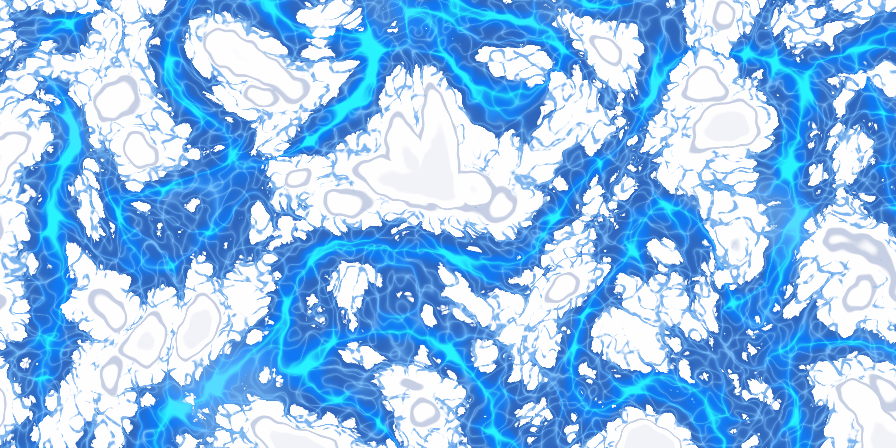
A WebGL 1 fragment shader for this texture:

```glsl
precision highp float;
uniform vec2 u_resolution;

#define TRUNK_FREQ 3.0
#define GAIN 0.55
#define LACUNARITY 2.1
#define BODY_LEVEL 0.362
#define BODY_SOFT 0.010
#define TRUNK_GLOW 0.030
#define BRANCH_GLOW 0.008
#define THREAD_GLOW 0.0022
#define HAIR_WIDTH 0.0048
#define HAIR_REACH 0.19
#define RING_LEVEL 0.475
#define RING_WIDTH 0.014

const vec3 PAPER = vec3(0.995, 0.995, 1.0);
const vec3 RING = vec3(0.74, 0.78, 0.87);
const vec3 DEEP = vec3(0.18, 0.40, 0.74);
const vec3 AZURE = vec3(0.06, 0.47, 0.95);
const vec3 CYAN = vec3(0.16, 0.95, 1.0);
const vec3 PALE = vec3(0.50, 0.77, 1.0);

vec2 gradientAt(vec2 cell) {
  float angle = 6.2831853 * fract(sin(dot(cell, vec2(127.1, 311.7))) * 43758.5453);
  return vec2(cos(angle), sin(angle));
}

float noise(vec2 p) {
  vec2 i = floor(p), f = fract(p);
  vec2 u = f * f * f * (f * (f * 6.0 - 15.0) + 10.0);
  vec2 e = vec2(1.0, 0.0);
  float low = mix(dot(gradientAt(i), f), dot(gradientAt(i + e), f - e), u.x);
  float high = mix(dot(gradientAt(i + e.yx), f - e.yx),
                   dot(gradientAt(i + e.xx), f - e.xx), u.x);
  return mix(low, high, u.y);
}

vec2 warp(vec2 p) {
  return vec2(noise(p), noise(p + vec2(37.2, 11.9)));
}

void main() {
  vec2 p = gl_FragCoord.xy / u_resolution.y;
  vec2 smoothed = p + 0.09 * warp(p * 3.1 + 5.0);
  vec2 q = smoothed + 0.010 * warp(p * 31.0);

  // Billowed octaves: creases become veins, swells become bubbles
  mat2 turn = mat2(0.8, 0.6, -0.6, 0.8);
  float freq = TRUNK_FREQ, amp = 1.0;
  float billow = 0.0, swell = 0.0, hair = 0.0, threads = 0.0;
  float trunkDist = 0.0, branchDist = 0.0;
  for (int i = 0; i < 6; i++) {
    float n = abs(noise(q * freq + 17.3 * float(i) + 3.7));
    float dist = n / freq;
    billow += amp * n;
    if (i == 0) trunkDist = dist;
    if (i == 1) branchDist = dist;
    if (i < 2) swell += amp * n;
    if (i < 4) threads += exp(-dist / THREAD_GLOW);
    if (i > 0 && i < 4) hair = max(hair, smoothstep(HAIR_WIDTH, 0.0, dist));
    q = turn * q;
    freq *= LACUNARITY;
    amp *= GAIN;
  }

  // Paper with faint rings around the highest swells
  float ring = 1.0 - smoothstep(RING_WIDTH - 0.006, RING_WIDTH + 0.006,
                                abs(swell - RING_LEVEL));
  vec3 color = mix(PAPER, vec3(0.95, 0.95, 0.975), smoothstep(0.57, 0.59, swell));
  color = mix(color, RING, 0.85 * ring);

  // Frayed hairs reaching out of the veins
  float reach = 1.0 - smoothstep(0.0, HAIR_REACH, billow - BODY_LEVEL);
  float fray = smoothstep(-0.45, 0.05, noise(p * 80.0));
  float fringe = smoothstep(0.08, 0.5, hair * reach) * fray;
  color = mix(color, mix(DEEP, PALE, 0.7), 0.85 * fringe);

  // Glowing vein body
  float strength = 1.0 + 0.7 * noise(p * 3.3 + 61.0);
  float trunk = exp(-(trunkDist + 0.22 * branchDist) / TRUNK_GLOW);
  float branch = exp(-branchDist / BRANCH_GLOW);
  float core = strength * (trunk + 0.45 * branch * (0.35 + trunk));
  vec3 vein = mix(DEEP, AZURE, smoothstep(0.25, 0.58, core));
  vein = mix(vein, CYAN, smoothstep(0.66, 1.12, core));
  vec3 spark = mix(PALE, CYAN, smoothstep(0.4, 0.85, core));
  vein = mix(vein, spark, min(0.6 * threads, 0.9));
  float haze = smoothstep(0.15, 0.45, noise(p * 2.9 + 23.0));
  vein = mix(vein, PALE, 0.5 * haze);

  float body = 1.0 - smoothstep(BODY_LEVEL - BODY_SOFT, BODY_LEVEL + BODY_SOFT, billow);
  gl_FragColor = vec4(mix(color, vein, body), 1.0);
}
```
